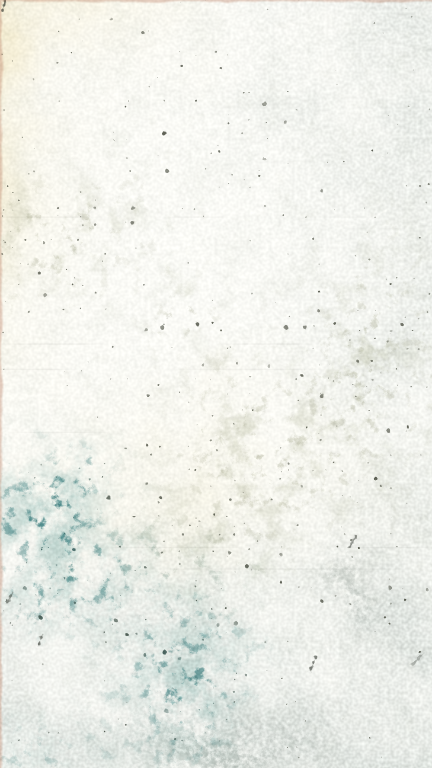
Write a WebGL 2 fragment shader that draws this texture.

```glsl
#version 300 es
precision highp float;
// Weathered white paper with cool washes, olive stains, teal mould, specks and scratches.
#define PAPER vec3(0.985, 0.985, 0.968)
#define COOL vec3(0.835, 0.862, 0.845)
#define CREAM vec3(0.95, 0.915, 0.79)
#define OLIVE vec3(0.66, 0.67, 0.54)
#define TEAL vec3(0.12, 0.42, 0.43)
#define TEAL_WASH vec3(0.60, 0.75, 0.73)
#define SOOT vec3(0.50, 0.55, 0.52)
#define INK vec3(0.17, 0.19, 0.16)
#define GRAIN 0.06
#define SPECK_SHARE 0.13
#define SCUFFS 6
#define SCRATCHES 7

uniform vec2 u_resolution;
out vec4 fragColor;

vec2 hash2(vec2 p) {
  vec3 a = fract(p.xyx * vec3(0.1031, 0.1030, 0.0973));
  a += dot(a, a.yzx + 33.33);
  return fract((a.xx + a.yz) * a.zy);
}

float gradDot(vec2 cell, vec2 offset) {
  float angle = 6.2832 * hash2(cell).x;
  return dot(vec2(cos(angle), sin(angle)), offset);
}

float noise(vec2 p) {
  vec2 i = floor(p), f = p - i, e = vec2(1.0, 0.0);
  vec2 u = f * f * f * (f * (f * 6.0 - 15.0) + 10.0);
  float low = mix(gradDot(i, f), gradDot(i + e.xy, f - e.xy), u.x);
  float high = mix(gradDot(i + e.yx, f - e.yx), gradDot(i + e.xx, f - e.xx), u.x);
  return 1.4 * mix(low, high, u.y);
}

float fbm(vec2 p) {
  float sum = 0.0, amp = 0.55;
  for (int i = 0; i < 5; i++) {
    sum += amp * noise(p);
    p = mat2(1.6, 1.2, -1.2, 1.6) * p + 7.3;
    amp *= 0.55;
  }
  return sum;
}

float blob(vec2 p, vec2 center, vec2 radius) {
  vec2 d = (p - center) / radius;
  return exp(-dot(d, d));
}

float segment(vec2 p, vec2 a, vec2 along) {
  vec2 d = p - a;
  return length(d - along * clamp(dot(d, along) / dot(along, along), 0.0, 1.0));
}

// One jittered, ragged dot in some of the cells; opacity varies.
float specks(vec2 p, float scale, float share, float px) {
  vec2 g = p * scale, cell = floor(g);
  vec2 place = hash2(cell + 11.0), kind = hash2(cell + 71.0);
  float radius = mix(0.03, 0.13, kind.y * kind.y);
  float d = length(g - cell - mix(vec2(0.25), vec2(0.75), place));
  d += 0.05 * noise(g * 6.0);
  float aa = px * scale * 0.7;
  return step(kind.x, share) * (0.35 + 0.5 * place.y) * (1.0 - smoothstep(radius - aa, radius + aa, d));
}

void main() {
  float px = 1.0 / u_resolution.x;
  vec2 p = gl_FragCoord.xy * px;
  float top = u_resolution.y * px;
  vec2 q = p + 0.11 * vec2(fbm(p * 5.0), fbm(p * 5.0 + 17.0));
  float cloud = fbm(p * 3.5 + 3.0), mottle = fbm(p * 12.0 + 9.0);
  float flecks = fbm(p * 27.0 + 31.0), grit = fbm(p * 60.0);

  // Paper tone: cool below and to the right, cream at the upper left
  float cool = 0.50 * (1.0 - smoothstep(0.05, 0.85, q.y)) + 0.32 * smoothstep(0.5, 1.05, q.x)
             + 0.22 * blob(q, vec2(0.8, 1.6), vec2(0.25, 0.25));
  float wash = clamp(cool * (0.8 + 1.1 * cloud) + 0.13 * mottle + 0.07 * grit + 0.03, 0.0, 1.0);
  vec3 color = mix(PAPER, COOL, wash);
  float cream = 0.6 * exp(-p.x / 0.09) * smoothstep(0.6, 1.6, p.y)
              + 0.4 * blob(q, vec2(0.08, 1.78), vec2(0.28, 0.16))
              + 0.22 * blob(q, vec2(0.45, 0.65), vec2(0.35, 0.2));
  color = mix(color, CREAM, clamp(cream * (0.9 + cloud), 0.0, 0.8));

  // Olive stains
  float olive = blob(q, vec2(0.42, 1.06), vec2(0.07)) + blob(q, vec2(0.6, 0.72), vec2(0.17, 0.15))
              + blob(q, vec2(0.87, 0.93), vec2(0.13, 0.22)) + 0.8 * blob(q, vec2(0.14, 1.24), vec2(0.18, 0.12))
              + 0.5 * blob(q, vec2(0.45, 0.5), vec2(0.2, 0.1)) + 0.1;
  color = mix(color, OLIVE, 0.28 * olive * smoothstep(-0.05, 0.5, mottle + 0.25 * grit));
  color = mix(color, OLIVE * 0.9, 0.35 * olive * smoothstep(0.15, 0.5, flecks));

  // Sooty shadows
  float soot = 0.7 * blob(q, vec2(0.83, 0.41), vec2(0.06, 0.08)) + blob(q, vec2(0.5, 0.05), vec2(0.2, 0.08));
  color = mix(color, SOOT, 0.42 * soot * smoothstep(-0.4, 0.45, grit + 0.5 * mottle));

  // Teal mould: soft halo with dense ragged spots
  float teal = blob(q, vec2(0.1, 0.58), vec2(0.14, 0.11)) + 0.6 * blob(q, vec2(0.2, 0.43), vec2(0.16, 0.09))
             + 0.85 * blob(q, vec2(0.43, 0.2), vec2(0.12, 0.16)) + 0.3 * blob(q, vec2(0.1, 0.03), vec2(0.15, 0.08));
  teal = min(teal, 1.0);
  color = mix(color, TEAL_WASH, 0.6 * teal * smoothstep(-0.45, 0.4, mottle + 0.3 * grit));
  color = mix(color, TEAL, 0.75 * teal * smoothstep(0.12, 0.5, flecks + 0.3 * mottle));

  // Specks, thicker where the paper is dirty
  float share = SPECK_SHARE * clamp(0.6 + 1.5 * cloud + olive + teal, 0.2, 2.0);
  float dots = max(specks(p, 25.0, share, px), specks(p + 5.0, 56.0, share * 0.5, px));
  vec3 dotColor = mix(mix(INK, OLIVE * 0.55, 0.5), TEAL * 0.7, teal);
  color = mix(color, dotColor, dots);

  // Broken dark scuffs
  for (int i = 0; i < SCUFFS; i++) {
    vec2 h = hash2(vec2(float(i) + 3.0, 41.0)), k = hash2(vec2(float(i), 97.0));
    float angle = 0.7 + 0.7 * k.x;
    float d = segment(p, h * vec2(1.0, top), mix(0.02, 0.05, k.y) * vec2(cos(angle), sin(angle)));
    d += 0.005 * noise(p * 110.0);
    color = mix(color, INK, (0.25 + 0.5 * k.x) * (1.0 - smoothstep(0.002 - px, 0.002 + px, d)));
  }

  // Pale short scratches and faint level creases
  for (int i = 0; i < SCRATCHES; i++) {
    vec2 h = hash2(vec2(float(i) + 5.0, 139.0)), k = hash2(vec2(float(i), 211.0));
    float angle = 3.1416 * k.x;
    float d = segment(p, h * vec2(1.0, top), 0.05 * (0.4 + k.y) * vec2(cos(angle), sin(angle)));
    color = mix(color, PAPER, 0.6 * (1.0 - smoothstep(0.0, 0.0015 + px, d)));
    float crease = 1.0 - smoothstep(0.0, px + 0.001, abs(p.y - k.y * top));
    color -= 0.035 * crease * smoothstep(-0.1, 0.4, noise(vec2(p.x * 4.0, float(i) * 3.7)));
  }

  // Rusty rim and paper grain
  float rim = 1.0 - smoothstep(0.0, 0.008, min(p.x, top - p.y) + 0.006 * mottle);
  color = mix(color, vec3(0.74, 0.52, 0.42), 0.4 * rim);
  color += GRAIN * (0.5 + wash) * (noise(p * 135.0) + 0.5 * noise(p * 61.0));
  fragColor = vec4(clamp(color, 0.0, 1.0), 1.0);
}
```
